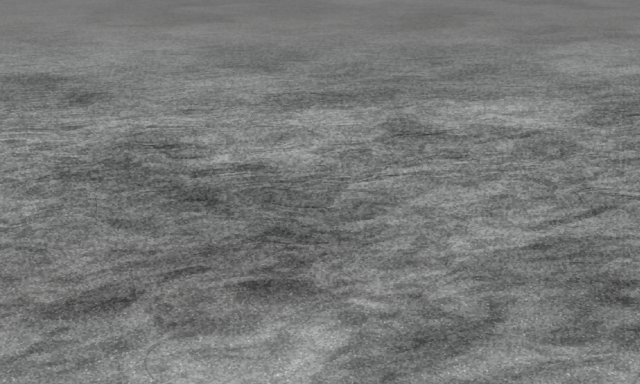
Give the GLSL for this texture, as a Shadertoy shader.

```glsl
// Weathered concrete floor receding towards a hazy far edge.
// Screen points are projected onto a ground plane, where layers of smooth
// cellular noise give stains, slanted streaks, scuffs, cracks and pale grit.

vec3 hash3(vec2 cell) {
    vec3 q = fract(cell.xyx * vec3(0.1031, 0.1030, 0.0973));
    q += dot(q, q.yxz + 33.33);
    return fract((q.xxy + q.yzz) * q.zyx);
}

// x: cell values blended smoothly, y: sparse round specks
vec2 cellular(vec2 p) {
    vec2 base = floor(p), local = p - base;
    float total = 0.0, weights = 0.0, speck = 0.0;
    for (int j = -1; j <= 1; j++) {
        for (int i = -1; i <= 1; i++) {
            vec2 offset = vec2(i, j);
            vec3 h = hash3(base + offset + 71.0);
            vec2 toSeed = offset + h.xy - local;
            float d2 = dot(toSeed, toSeed);
            float w = exp(-6.0 * d2);
            total += w * h.z;
            weights += w;
            speck = max(speck, smoothstep(0.84, 1.0, h.z) * smoothstep(0.5, 0.1, sqrt(d2)));
        }
    }
    return vec2(total / weights, speck);
}

float mottle(vec2 p) {
    return cellular(p).x - 0.5;
}

void mainImage(out vec4 fragColor, in vec2 fragCoord) {
    vec2 uv = fragCoord / iResolution.y;
    float aspect = iResolution.x / iResolution.y;

    // Perspective ground plane, with a gentle warp and slanted streak axes
    float depth = 1.0 / (1.3 - uv.y);
    vec2 ground = vec2((uv.x - 0.5 * aspect) * depth, 2.4 * depth);
    vec2 warp = vec2(mottle(ground * 5.0 + 9.0), mottle(ground * 5.0 + 37.0));
    vec2 bent = ground + 0.12 * warp;
    vec2 streak = vec2(bent.x + 0.2 * bent.y, bent.y - 0.3 * bent.x);
    float near = 1.0 - smoothstep(0.55, 1.0, uv.y);

    // Broad stains and finer streaks
    float tone = 0.485;
    tone += 0.13 * mottle(bent * 1.7 + 4.0) * mix(0.6, 1.0, near);
    tone += 0.11 * mottle(bent * vec2(4.0, 5.0) + 13.0) * mix(0.5, 1.0, near);
    tone += 0.12 * mottle(streak * vec2(9.0, 17.0) + 5.0) * mix(0.15, 1.0, near);
    tone += 0.12 * mottle(streak * vec2(24.0, 42.0) + 21.0) * near;

    // Dark band in the foreground, paler floor around it
    float band = exp(-pow((uv.y - 0.25 + 0.08 * warp.x) * 8.0, 2.0));
    band *= 1.0 - 0.6 * smoothstep(0.5, 1.3, uv.x);
    tone -= 0.045 * band;
    tone += 0.03 * smoothstep(0.15, 0.0, uv.y);

    // Short dark scuffs, gathered in patches
    float patches = smoothstep(-0.05, 0.2, mottle(ground * 3.0 + 51.0));
    float scuff = smoothstep(-0.2, -0.4, mottle(streak * vec2(8.0, 20.0) + 83.0));
    tone -= 0.08 * scuff * (0.35 + 0.65 * patches) * near;

    // Broken hairline cracks along contours of the noise
    float contour = abs(mottle(bent * vec2(3.0, 3.6) + 29.0) + 0.06 * warp.y);
    float crack = smoothstep(0.016, 0.002, contour);
    float broken = smoothstep(0.02, 0.2, mottle(ground * 6.0 + 67.0));
    tone -= 0.075 * crack * broken * near;

    // Fine grain everywhere, pale grit close to the viewer
    float grain = mottle(uv * vec2(170.0, 230.0));
    tone += grain * mix(0.04, 0.15, near);
    float grit = cellular(ground * vec2(125.0, 75.0)).y;
    tone += 0.13 * grit * (1.0 - smoothstep(0.1, 0.65, uv.y));

    // Far haze: soft, slightly darker and warmer
    float haze = smoothstep(0.82, 1.0, uv.y);
    tone = mix(tone, 0.45 + 0.3 * (tone - 0.47), 0.7 * haze);
    vec3 tint = mix(vec3(0.99, 1.008, 0.998), vec3(1.005, 0.995, 0.995), max(haze, 0.6 * band));
    fragColor = vec4(clamp(tone * tint, 0.0, 1.0), 1.0);
}
```
